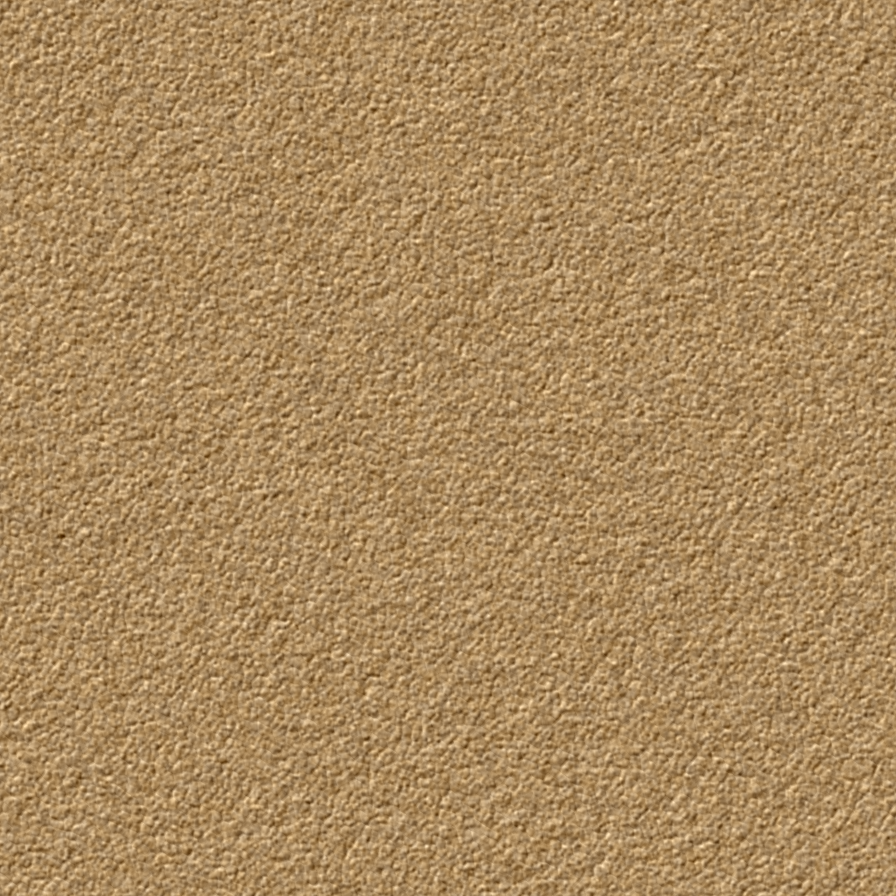
This texture is drawn by a Shadertoy shader. Its source:

```glsl
float hash(vec2 cell) {
    uvec2 q = uvec2(ivec2(cell)) * uvec2(1597334673u, 3812015801u);
    uint n = (q.x ^ q.y) * 1597334673u;
    n = (n ^ (n >> 15)) * 2246822519u;
    return float((n ^ (n >> 13)) >> 8) / 16777216.0;
}

float noise(vec2 p) {
    vec2 cell = floor(p), f = fract(p);
    f = f * f * (3.0 - 2.0 * f);
    return mix(mix(hash(cell), hash(cell + vec2(1, 0)), f.x),
               mix(hash(cell + vec2(0, 1)), hash(cell + vec2(1, 1)), f.x), f.y);
}

// Heaped round grains: the highest dome around p
float grains(vec2 p) {
    vec2 cell = floor(p);
    float top = -4.0;
    for (int y = -1; y <= 1; y++) {
        for (int x = -1; x <= 1; x++) {
            vec2 id = cell + vec2(x, y);
            vec2 d = p - id - vec2(hash(id), hash(id + 409.0));
            top = max(top, 0.45 * hash(id + 811.0) - dot(d, d));
        }
    }
    return top;
}

// Sand relief: faint clumps, grains and fine grit
float sandHeight(vec2 uv) {
    vec2 p = mat2(0.8, 0.6, -0.6, 0.8) * uv + 2.0;
    return 0.42 * noise(p * 68.0)
         + 0.40 * grains(p * 142.0)
         + 0.40 * noise(uv.yx * 225.0 + 9.0);
}

void mainImage(out vec4 fragColor, in vec2 fragCoord) {
    vec2 uv = fragCoord / iResolution.y;

    // Light from the upper left
    vec2 toLight = vec2(-0.0019, 0.0025);
    float relief = sandHeight(uv - 0.5 * toLight) - sandHeight(uv + 0.5 * toLight);

    // Speckle of single grains and faint broad shading
    float speckle = noise(mat2(0.92, 0.39, -0.39, 0.92) * uv * 300.0 + 17.0) - 0.5;
    float drift = noise(uv * 24.0 + 31.0) - 0.5;
    float shade = 0.60 * relief + 0.21 * speckle + 0.02 * drift;

    // Ochre body, with warmer and greyer grains
    float warmth = noise(uv * 160.0 + 53.0) + 0.5 * noise(uv * 70.0 + 71.0) - 0.75;
    vec3 sand = vec3(0.668, 0.541, 0.371) + shade * vec3(1.0, 1.02, 0.99);
    sand += warmth * vec3(0.024, 0.0, -0.04);

    fragColor = vec4(clamp(sand, 0.0, 1.0), 1.0);
}
```
